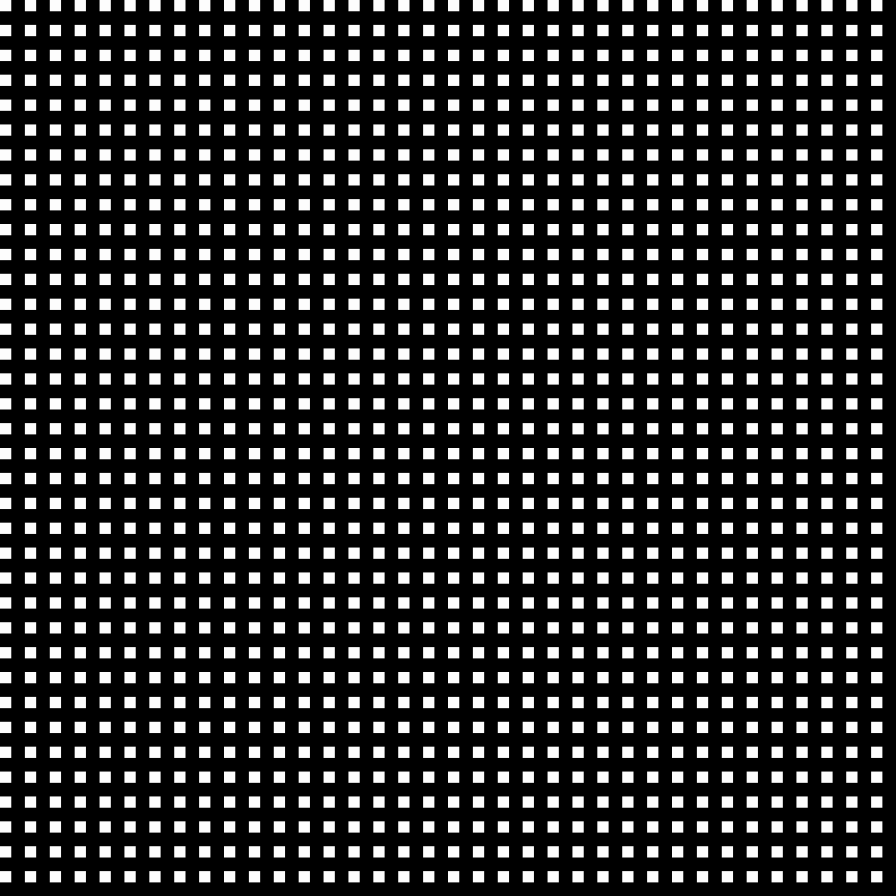
Reproduce this pattern procedurally as a Shadertoy shader.

```glsl
// A regular grid of small white squares on black, wide black bars between them.
// Each cell holds one square in its upper left corner; edges are smoothed
// by the share of the pixel that the square covers along each axis.

const float REPEATS = 36.0;       // cells across and down
const float SQUARE_SIDE = 0.453;  // side of a square, in cells
const vec3 BACKGROUND = vec3(0.0);
const vec3 SQUARE_COLOR = vec3(0.993);

// Coverage of the repeated square; cell is the position in cells,
// pixel the size of one pixel in cells.
float squareCoverage(vec2 cell, vec2 pixel) {
    float halfSide = 0.5 * SQUARE_SIDE;
    vec2 offset = abs(fract(cell - halfSide + 0.5) - 0.5);
    vec2 cover = clamp((halfSide - offset) / pixel + 0.5, 0.0, 1.0);
    return cover.x * cover.y;
}

void mainImage(out vec4 fragColor, in vec2 fragCoord) {
    // Cells are counted from the top left corner
    vec2 uv = fragCoord / iResolution.xy;
    vec2 cell = REPEATS * vec2(uv.x, 1.0 - uv.y);
    vec2 pixel = REPEATS / iResolution.xy;

    vec3 color = mix(BACKGROUND, SQUARE_COLOR, squareCoverage(cell, pixel));
    fragColor = vec4(color, 1.0);
}
```
